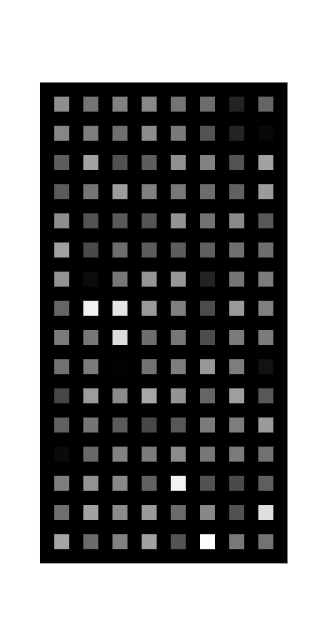
Give the GLSL for this pattern, as a Shadertoy shader.

```glsl
// Lengths are fractions of the canvas width
const vec2  COUNT  = vec2(8.0, 16.0);        // tiles across and down
const float PITCH  = 0.09115;                // distance between tile centres
const float TILE   = 0.04688;                // tile side
const vec2  CENTRE = vec2(0.5117, 0.9909);   // centre of the panel

const vec3 PAPER = vec3(1.0);
const vec3 PANEL = vec3(0.0);

const vec2  MID_GREYS    = vec2(0.27, 0.66); // ordinary tile range
const vec2  DARK_GREYS   = vec2(0.0, 0.17);
const vec2  BRIGHT_GREYS = vec2(0.79, 1.0);
const float DARK_SHARE   = 0.06;
const float BRIGHT_SHARE = 0.06;
const float SEED = 17.0;

// Two independent random values per cell
vec2 hash22(vec2 cell) {
    vec3 q = fract(vec3(cell.xyx + SEED) * vec3(0.1031, 0.1030, 0.0973));
    q += dot(q, q.yzx + 33.33);
    return fract((q.xx + q.yz) * q.zy);
}

// Square-cornered box distance
float boxDistance(vec2 p, vec2 halfSize) {
    vec2 d = abs(p) - halfSize;
    return max(d.x, d.y);
}

float coverage(float dist, float pixel) {
    return clamp(0.5 - dist / pixel, 0.0, 1.0);
}

// Mostly middle greys, with a few near-black and near-white tiles
float tileGrey(vec2 cell) {
    vec2 rnd = hash22(cell);
    vec2 range = MID_GREYS;
    if (rnd.x < DARK_SHARE) range = DARK_GREYS;
    else if (rnd.x > 1.0 - BRIGHT_SHARE) range = BRIGHT_GREYS;
    return mix(range.x, range.y, rnd.y);
}

void mainImage(out vec4 fragColor, in vec2 fragCoord) {
    float pixel = 1.0 / iResolution.x;
    vec2 p = fragCoord * pixel - CENTRE;

    // Panel with a full gap around the outer tiles
    vec2 panelHalf = 0.5 * (COUNT * PITCH + PITCH - TILE);
    vec3 color = mix(PAPER, PANEL, coverage(boxDistance(p, panelHalf), pixel));

    // Bounded grid of tiles
    vec2 grid = p / PITCH + 0.5 * COUNT;
    vec2 cell = clamp(floor(grid), vec2(0.0), COUNT - 1.0);
    vec2 local = (grid - cell - 0.5) * PITCH;
    float tile = coverage(boxDistance(local, vec2(0.5 * TILE)), pixel);
    color = mix(color, vec3(tileGrey(cell)), tile);

    fragColor = vec4(color, 1.0);
}
```
